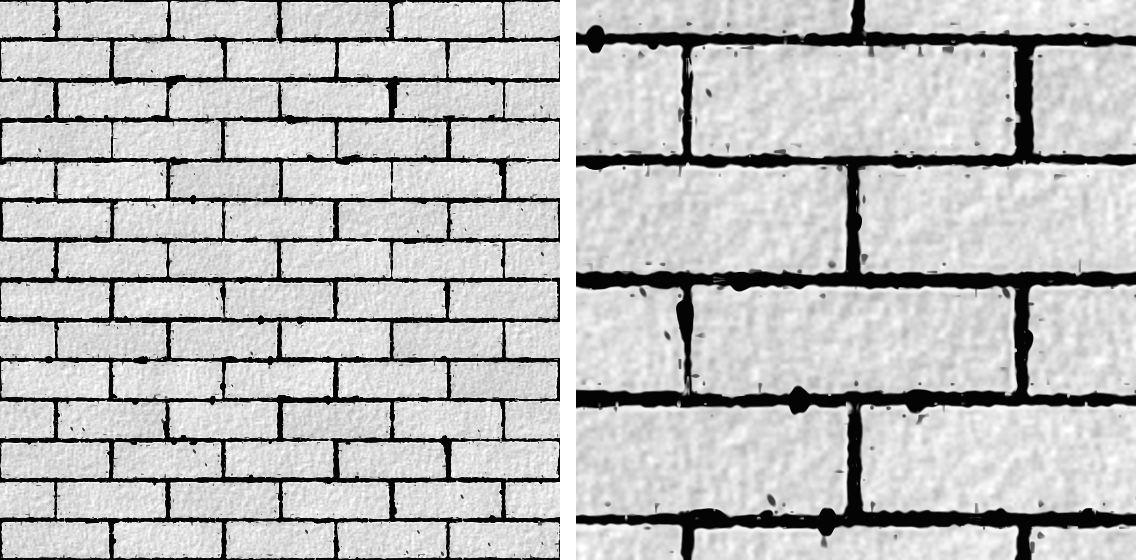
Left: the whole. Right: its middle third, enlarged.
This texture is drawn by a three.js fragment shader. Its source:

```glsl
// Whitewashed brick wall in running bond, 5 bricks across and 14 courses, with ragged black joints.
varying vec2 vUv;

vec4 hash4(vec2 p) {
  vec4 q = fract(p.xyxy * vec4(0.1031, 0.1030, 0.0973, 0.1099));
  q += dot(q, q.wzxy + 33.33);
  return fract((q.xxyz + q.yzzw) * q.zywx);
}

float noise(vec2 p) {
  vec2 i = floor(p), f = fract(p);
  f = f * f * (3.0 - 2.0 * f);
  return mix(mix(hash4(i).x, hash4(i + vec2(1.0, 0.0)).x, f.x),
             mix(hash4(i + vec2(0.0, 1.0)).x, hash4(i + 1.0).x, f.x), f.y);
}

// Plaster height: lumps stretched along a diagonal, plus finer grit.
float plaster(vec2 p) {
  vec2 slanted = vec2(p.x + 0.5 * p.y, p.y - 0.5 * p.x);
  return 0.65 * noise(slanted * vec2(150.0, 95.0)) + 0.35 * noise(p * 270.0);
}

// Sparse dark pits, at most one in each cell.
float pits(vec2 p) {
  vec2 cell = p * 50.0;
  vec4 h = hash4(floor(cell) + 211.0);
  vec2 offset = fract(cell) - mix(vec2(0.25), vec2(0.75), h.xy);
  offset.x += 0.4 * offset.y;
  float radius = mix(0.05, 0.12, h.z);
  float spot = 1.0 - smoothstep(radius - 0.04, radius + 0.04, length(offset * vec2(1.0, 0.6)));
  return spot * step(0.982, h.w);
}

void main() {
  // Running bond: every second course shifts by half a brick.
  vec2 grid = vUv * vec2(5.0, 14.0);
  grid.x += 0.5 * mod(floor(grid.y), 2.0);
  vec2 id = vec2(mod(floor(grid.x), 5.0), floor(grid.y));
  vec2 local = (fract(grid) - 0.5) / vec2(5.0, 14.0);

  // Each brick has its own joint widths and slightly tilted sides.
  vec4 inset = hash4(id + 7.0);
  vec4 tilt = hash4(id + 43.0) - 0.5;
  vec2 low = local + vec2(0.1, 1.0 / 28.0)
           - mix(vec2(0.0012, 0.0027), vec2(0.0056, 0.0048), inset.xy)
           + tilt.xy * local.yx * vec2(0.05, 0.016);
  vec2 high = vec2(0.1, 1.0 / 28.0) - local
            - mix(vec2(0.0012, 0.0027), vec2(0.0056, 0.0048), inset.zw)
            + tilt.zw * local.yx * vec2(0.05, 0.016);

  // Depth inside the brick, with rounded corners, wobble and chips.
  vec2 side = min(low, high);
  float depth = 0.003 - length(max(0.003 - side, 0.0)) + max(min(side.x, side.y) - 0.003, 0.0);
  depth += 0.0020 * (noise(vUv * 70.0) - 0.5) + 0.0018 * (noise(vUv * 240.0) - 0.5);
  depth -= 0.005 * smoothstep(0.80, 0.98, noise(vUv * 58.0 + 19.0));

  // Painted face: brick tone, broad stains and side-lit relief.
  float face = 0.862 + 0.035 * (hash4(id + 91.0).x - 0.5);
  face += 0.05 * (noise(vUv * vec2(18.0, 26.0)) - 0.5);
  face += 0.24 * (plaster(vUv) - plaster(vUv + vec2(-0.003, 0.003)));
  face += 0.06 * (noise(vUv * 390.0) - 0.5);

  // Bright worn rim, strongest at the top and right, with a soft inner shadow.
  float rim = 1.0 - smoothstep(0.0012, 0.0042, depth);
  float lit = 1.0 - smoothstep(0.001, 0.006, min(high.x, high.y));
  face -= 0.05 * (1.0 - smoothstep(0.003, 0.009, depth)) * noise(vUv * 40.0);
  face = mix(face, 0.98, rim * mix(0.25, 0.85, lit) * smoothstep(0.15, 0.65, noise(vUv * 34.0 + 5.0)));

  // Pits anywhere, small specks close to the edges.
  float specks = smoothstep(0.84, 0.95, noise(vUv * 210.0 + 71.0))
               * (1.0 - smoothstep(0.004, 0.010, depth));
  face = mix(face, 0.12, max(0.85 * pits(vUv), 0.7 * specks));

  // Black joint with a few pale crumbs clinging to the bricks.
  float crumbs = smoothstep(0.86, 0.95, noise(vUv * 190.0 + 133.0)) * smoothstep(-0.004, -0.001, depth);
  float joint = mix(0.015, 0.8, crumbs);
  float shade = mix(joint, face, smoothstep(-0.0009, 0.0009, depth));
  gl_FragColor = vec4(vec3(clamp(shade, 0.0, 1.0)), 1.0);
}
```
